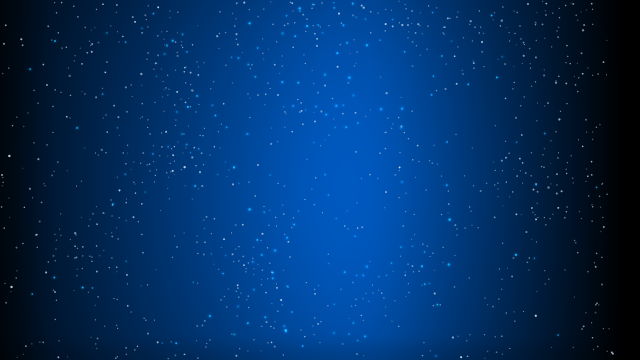
This background is drawn by a WebGL 2 fragment shader. Its source:

```glsl
#version 300 es
precision highp float;

uniform vec2 u_resolution;
out vec4 fragColor;

vec2 hash22(vec2 p) {
    vec3 q = fract(p.xyx * vec3(0.1031, 0.1030, 0.0973));
    q += dot(q, q.yzx + 33.33);
    return fract((q.xx + q.yz) * q.zy);
}

float gradientNoise(vec2 p) {
    vec2 cell = floor(p), f = fract(p);
    vec2 blend = f * f * f * (f * (f * 6.0 - 15.0) + 10.0);
    float corner[4];
    for (int i = 0; i < 4; i++) {
        vec2 offset = vec2(i & 1, i >> 1);
        float angle = 6.2832 * hash22(cell + offset + 51.0).x;
        corner[i] = dot(vec2(cos(angle), sin(angle)), f - offset);
    }
    return mix(mix(corner[0], corner[1], blend.x), mix(corner[2], corner[3], blend.x), blend.y);
}

float smoothMin(float a, float b, float k) {
    float h = max(k - abs(a - b), 0.0) / k;
    return min(a, b) - h * h * k * 0.25;
}

float patchGlow(vec2 uv, vec2 center, vec2 size) {
    vec2 d = (uv - center) / size;
    return exp(-dot(d, d));
}

// Blue light column, uneven fall-off to each side
vec3 backdrop(vec2 uv) {
    float leftSlope = 0.10 + 1.32 * uv.x;
    float rightSlope = 1.95 * (0.972 - uv.x);
    float light = smoothMin(smoothMin(leftSlope, rightSlope, 0.14), 0.77, 0.12);
    light = max(light, 0.0) * mix(0.5, 1.0, smoothstep(-0.02, 0.09, uv.x));
    float rise = abs(uv.y - 0.48) * 2.0;
    light *= 1.0 - 0.2 * rise * rise;
    light *= mix(0.86, 1.0, smoothstep(0.0, 0.08, uv.y));
    return light * vec3(0.0, 0.465, 1.0);
}

// Where stars gather
float starDensity(vec2 uv, vec2 p) {
    float density = 0.55 + 1.1 * gradientNoise(p * 5.0);
    density += 0.7 * patchGlow(uv, vec2(0.24, 0.62), vec2(0.10, 0.16));
    density += 0.7 * patchGlow(uv, vec2(0.52, 0.19), vec2(0.14, 0.12));
    density += 0.6 * patchGlow(uv, vec2(0.55, 0.95), vec2(0.35, 0.10));
    density += 0.4 * patchGlow(uv, vec2(0.90, 0.65), vec2(0.06, 0.25));
    density -= 0.3 * patchGlow(uv, vec2(0.50, 0.62), vec2(0.10, 0.12));
    return max(density, 0.08) * (1.0 - smoothstep(0.94, 0.97, uv.x));
}

void main() {
    float pixel = 1.0 / u_resolution.y;
    float aspect = u_resolution.x * pixel;
    vec2 p = gl_FragCoord.xy * pixel;
    vec3 color = backdrop(gl_FragCoord.xy / u_resolution);

    // Jittered star grids, from few large to many faint
    for (int layer = 0; layer < 3; layer++) {
        float depth = float(layer);
        float rows = 22.0 + 14.0 * depth;
        vec2 cell = floor(p * rows);
        vec2 seed = cell + 137.0 * depth;
        vec2 star = (cell + 0.15 + 0.7 * hash22(seed)) / rows;
        vec2 starUv = star / vec2(aspect, 1.0);
        vec2 traits = hash22(seed + 71.7);
        vec2 tone = hash22(seed + 193.1);

        float chance = (layer == 0 ? 0.16 : 0.27) * starDensity(starUv, star);
        float radius = (0.0031 - 0.0006 * depth) * mix(0.75, 1.1, traits.y);
        float dist = length(p - star);
        float disc = clamp((radius - dist) / pixel + 0.5, 0.0, 1.0);

        // Cyan stars favour the bright middle
        float middle = patchGlow(starUv, vec2(0.5, 0.45), vec2(0.24, 0.8));
        float cyan = step(tone.x, middle * (0.75 - 0.3 * depth));
        vec3 tint = mix(vec3(0.76, 0.84, 0.92), vec3(0.05, 0.68, 0.98), cyan);
        float strength = mix(0.35, 1.0, tone.y) * (1.0 - 0.17 * depth);
        float visible = step(traits.x, chance);

        color = mix(color, tint, visible * strength * disc);
        color += visible * cyan * 0.12 * exp(-dist * dist / (radius * radius * 4.0)) * tint;
    }
    fragColor = vec4(color, 1.0);
}
```
